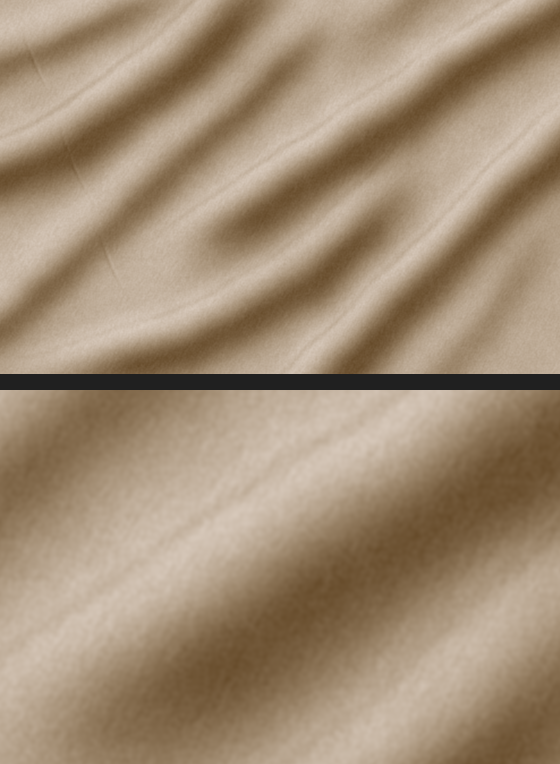
Top, the full canvas; bottom, a detail of the centre.
A Shadertoy shader for this texture:

```glsl
// Softly draped beige cloth with diagonal folds, lit from the upper left.
// Each fold is a bent ridge: a bright crest, a fine crease and a soft shadow.
// Gradient noise bends the folds, mottles the cloth and adds the weave.

const vec3 SHADOW_COLOR = vec3(0.46, 0.36, 0.24);
const vec3 LIGHT_COLOR = vec3(0.82, 0.76, 0.70);
const vec2 ALONG = vec2(0.788, -0.616);
const vec2 ACROSS = vec2(0.616, 0.788);
const int FOLD_COUNT = 8;

// Fold place: position across, start along, end along, depth
const vec4 FOLD_PLACE[FOLD_COUNT] = vec4[FOLD_COUNT](
    vec4(0.185, -0.30, 0.34, 0.68), vec4(0.439, -0.65, 0.58, 1.00),
    vec4(0.658, -0.70, 0.60, 0.74), vec4(0.924, 0.05, 1.40, 1.00),
    vec4(1.088, -0.45, 0.50, 0.96), vec4(1.298, 0.00, 1.20, 1.00),
    vec4(1.484, 0.20, 0.75, 0.42), vec4(0.690, 0.70, 1.10, 0.45));

// Fold shape: slope, bend, relative width
const vec3 FOLD_SHAPE[FOLD_COUNT] = vec3[FOLD_COUNT](
    vec3(0.30, 0.00, 0.75), vec3(0.136, -0.29, 1.10),
    vec3(-0.08, 0.00, 0.78), vec3(0.07, 0.00, 1.05),
    vec3(0.147, -0.32, 0.98), vec3(-0.12, 0.00, 1.00),
    vec3(-0.25, 0.00, 0.80), vec3(0.00, 0.00, 0.85));

vec2 hashGradient(vec2 cell) {
    vec3 h = fract(cell.xyx * vec3(0.1031, 0.1030, 0.0973));
    h += dot(h, h.yzx + 33.33);
    return 2.0 * fract((h.xx + h.yz) * h.zy) - 1.0;
}

float gradientNoise(vec2 p) {
    vec2 i = floor(p), f = fract(p);
    vec2 w = f * f * f * (f * (f * 6.0 - 15.0) + 10.0);
    float a = dot(hashGradient(i), f);
    float b = dot(hashGradient(i + vec2(1, 0)), f - vec2(1, 0));
    float c = dot(hashGradient(i + vec2(0, 1)), f - vec2(0, 1));
    float d = dot(hashGradient(i + vec2(1, 1)), f - vec2(1, 1));
    return mix(mix(a, b, w.x), mix(c, d, w.x), w.y);
}

float fractalNoise(vec2 p) {
    float sum = 0.0, gain = 1.0;
    for (int i = 0; i < 4; i++) {
        sum += gain * gradientNoise(p);
        p = mat2(1.6, 1.2, -1.2, 1.6) * p + 7.3;
        gain *= 0.5;
    }
    return sum;
}

float bell(float x, float width) {
    float t = x / width;
    return exp(-t * t);
}

// Soft window that is one between two ends
float span(float x, float start, float end, float fade) {
    return smoothstep(start - fade, start + fade, x)
         * (1.0 - smoothstep(end - fade, end + fade, x));
}

// Brightness change from one fold; cloth holds (along, across)
float foldLight(vec2 cloth, vec4 place, vec3 shape) {
    float along = cloth.x - 0.5 * (place.y + place.z);
    float d = cloth.y - place.x - along * (shape.x + shape.y * along);
    float side = mix(0.056, 0.070, smoothstep(-0.03, 0.03, d));
    float shadow = bell(d, side * shape.z) * span(cloth.x, place.y, place.z, 0.16);
    float reach = span(cloth.x, place.y - 0.06, place.z + 0.06, 0.18);
    float crest = bell(d + 0.103, 0.046) * reach;
    float wander = 0.006 * gradientNoise(vec2(cloth.x * 9.0, place.x * 20.0));
    float crease = bell(d + 0.117 + wander, 0.0085) * reach
                 * smoothstep(0.8, 1.0, place.w)
                 * (0.7 + 0.9 * gradientNoise(vec2(cloth.x * 4.0, place.x * 31.0)));
    return place.w * (0.25 * crest - 0.90 * shadow) - 0.17 * crease;
}

// Thin bent wrinkle: a dark line with a light lip
float wrinkle(vec2 p, vec2 center, float lengthHalf) {
    vec2 q = p - center;
    float d = q.x - 0.42 * q.y - 1.1 * q.y * q.y;
    float fade = bell(q.y, lengthHalf);
    return fade * (0.09 * bell(d - 0.007, 0.006) - 0.12 * bell(d, 0.005));
}

// Fine threads with slight diagonal streaks
float weave(vec2 p) {
    vec2 streak = vec2(dot(p, vec2(0.5, -0.866)), dot(p, vec2(0.866, 0.5)));
    return 0.075 * gradientNoise(streak * vec2(45.0, 150.0))
         + 0.085 * gradientNoise(p * 165.0)
         + 0.05 * gradientNoise(p * 83.0 + 11.0);
}

void mainImage(out vec4 fragColor, in vec2 fragCoord) {
    vec2 p = fragCoord / iResolution.y;
    p.y = 1.0 - p.y;

    // Cloth coordinates, gently warped
    vec2 cloth = vec2(dot(p, ALONG), dot(p, ACROSS));
    cloth.y += 0.026 * gradientNoise(cloth * vec2(3.2, 2.6) + 4.0)
             + 0.010 * gradientNoise(cloth * vec2(8.0, 6.0) + 19.0);

    // Folds and loose wrinkles
    float light = 0.79;
    for (int i = 0; i < FOLD_COUNT; i++)
        light += foldLight(cloth, FOLD_PLACE[i], FOLD_SHAPE[i]);
    for (int i = 0; i < 3; i++) {
        float n = float(i);
        light += wrinkle(p, vec2(0.09 + 0.10 * n, 0.17 + 0.265 * n), 0.06 + 0.02 * n * (2.0 - n));
    }

    // Mottling and weave
    light += 0.11 * fractalNoise(cloth * vec2(3.0, 5.5) + 2.0);
    light += 0.05 * fractalNoise(p * 14.0);
    light = clamp(light, -0.10, 1.09) + weave(p);

    // Shade from shadow to light with warmer middle tones
    vec3 color = mix(SHADOW_COLOR, LIGHT_COLOR, light);
    float middle = max(0.0, 4.0 * light * (1.0 - light));
    color -= vec3(0.0, 0.004, 0.016) * middle;
    fragColor = vec4(clamp(color, 0.0, 1.0), 1.0);
}
```
